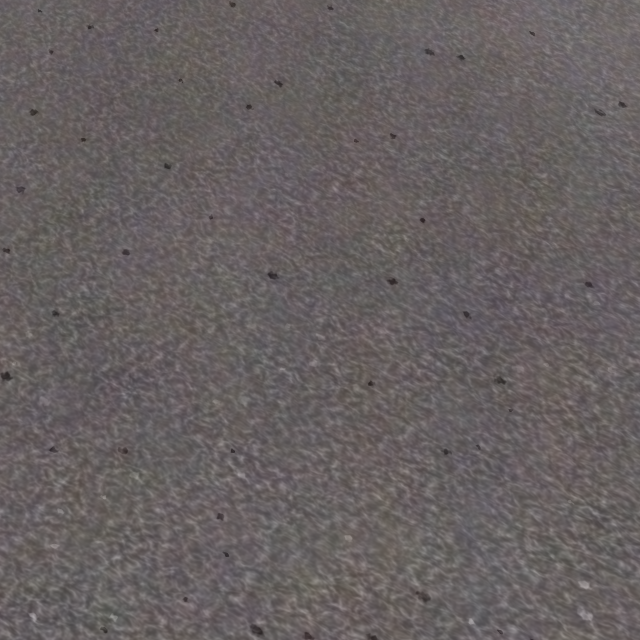
Reproduce this texture procedurally as a WebGL 1 fragment shader.

```glsl
precision highp float;
// Worn asphalt seen at a slant: soft tilted grains, faint tints and a few specks.
uniform vec2 u_resolution;

#define BASE_COLOR vec3(0.404, 0.379, 0.381)
#define PURPLE_TINT vec3(0.010, -0.009, 0.017)
#define WARM_TINT vec3(0.017, 0.001, -0.015)
#define HORIZON 2.5
#define GRAIN_DENSITY 215.0
#define GRAIN_STRETCH 1.65
#define GRAIN_ANGLE -0.5
#define GRAIN_CONTRAST 0.118
#define SPECK_DENSITY 40.0
#define DARK_SHARE 0.13
#define LIGHT_SHARE 0.10

float hash(vec2 p) {
  return fract(sin(dot(p, vec2(127.1, 311.7))) * 43758.5453);
}

vec2 randomDirection(vec2 cell) {
  float angle = 6.2832 * hash(cell);
  return vec2(cos(angle), sin(angle));
}

// Gradient noise, roughly -0.7 to 0.7
float noise(vec2 p) {
  vec2 i = floor(p), f = fract(p);
  vec2 u = f * f * f * (f * (f * 6.0 - 15.0) + 10.0);
  vec2 e = vec2(1.0, 0.0);
  float a = dot(randomDirection(i), f);
  float b = dot(randomDirection(i + e.xy), f - e.xy);
  float c = dot(randomDirection(i + e.yx), f - e.yx);
  float d = dot(randomDirection(i + e.xx), f - e.xx);
  return mix(mix(a, b, u.x), mix(c, d, u.x), u.y);
}

vec2 rotate(vec2 p, float angle) {
  float c = cos(angle), s = sin(angle);
  return vec2(c * p.x + s * p.y, c * p.y - s * p.x);
}

// Three octaves of elongated grains
float grains(vec2 ground) {
  vec2 p = rotate(ground, GRAIN_ANGLE) * GRAIN_DENSITY;
  p *= vec2(1.0 / sqrt(GRAIN_STRETCH), sqrt(GRAIN_STRETCH));
  p += 0.5 * vec2(noise(p * 0.4 + 7.3), noise(p * 0.4 + 31.9));
  float sum = 0.0, weight = 0.45, scale = 0.5;
  for (int k = 0; k < 3; k++) {
    sum += weight * noise(p * scale + 17.7 * float(k));
    weight = (k == 0) ? 1.0 : 0.5;
    scale *= 2.0;
  }
  return sum;
}

// Rare lone specks, at most one per cell, with ragged edges
float specks(vec2 ground, float share, float seed) {
  vec2 p = ground * SPECK_DENSITY + seed;
  vec2 cell = floor(p);
  vec2 center = 0.3 + 0.4 * vec2(hash(cell + 3.1), hash(cell + 8.7));
  vec2 d = rotate(fract(p) - center, GRAIN_ANGLE) * vec2(0.8, 1.25);
  float radius = mix(0.06, 0.16, hash(cell + 5.9));
  float edge = length(d) + 0.09 * noise(p * 9.0);
  float present = step(hash(cell + 1.3), share);
  return present * (1.0 - smoothstep(radius * 0.5, radius * 1.3, edge));
}

void main() {
  vec2 uv = gl_FragCoord.xy / u_resolution;
  float aspect = u_resolution.x / u_resolution.y;

  // Ground coordinates: grains shrink evenly toward the top
  float depth = HORIZON - uv.y;
  vec2 ground = vec2((uv.x - 0.5) * aspect / depth, -log(depth));
  float nearness = 1.0 - uv.y;

  // Broad light: paler far right and near edge
  float light = 0.045 * smoothstep(0.45, 1.0, uv.x) * smoothstep(0.65, 1.0, uv.y);
  light += 0.016 * smoothstep(0.45, 0.0, uv.y) - 0.007;
  light += 0.022 * noise(ground * 9.0 + 4.2) + 0.022 * noise(ground * 30.0 + 9.6);

  // Grain strength varies in patches and grows toward the viewer
  float patchiness = 1.0 + 0.5 * noise(ground * 24.0 + 51.0);
  float strength = GRAIN_CONTRAST * patchiness * mix(0.72, 1.3, nearness);
  float grain = grains(ground);
  light += strength * (grain + 0.4 * grain * grain - 0.03);

  // Faint colour drift, coarse and fine
  float purple = noise(ground * 11.0 + 70.0) + noise(ground * 55.0 + 23.0);
  float warm = noise(ground * 14.0 + 91.0) + noise(ground * 75.0 + 37.0);
  vec3 color = BASE_COLOR + light + PURPLE_TINT * purple + WARM_TINT * warm;

  color -= 0.17 * specks(ground, DARK_SHARE, 0.0);
  color += 0.16 * nearness * specks(ground, LIGHT_SHARE, 43.6);
  gl_FragColor = vec4(clamp(color, 0.0, 1.0), 1.0);
}
```
